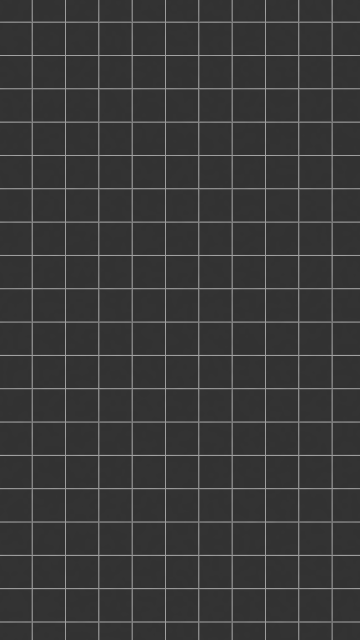
Reproduce this pattern procedurally as a WebGL 1 fragment shader.

```glsl
precision highp float;
// Thin pale grid of square cells on a charcoal ground.
// Each line is a box-filtered stripe of a repeated distance; faint value
// noise mottles the ground and slightly varies the brightness of the lines.

uniform vec2 u_resolution;

// Lengths are in canvas widths.
#define PITCH 0.09257
#define FIRST_LINE vec2(0.0894, 0.0500)
#define LINE_WIDTH 0.00231
#define FILTER_PIXELS 1.1
#define GROUND_COLOR vec3(0.198)
#define LINE_COLOR vec3(0.75)
#define MOTTLE_SCALE 70.0
#define MOTTLE_AMOUNT 0.007
#define LINE_WEAR 0.08

float hash(vec2 p) {
    vec3 q = fract(vec3(p.xyx) * 0.1031);
    q += dot(q, q.yzx + 33.33);
    return fract((q.x + q.y) * q.z);
}

float valueNoise(vec2 p) {
    vec2 cell = floor(p);
    vec2 t = fract(p);
    t = t * t * (3.0 - 2.0 * t);
    float low = mix(hash(cell), hash(cell + vec2(1.0, 0.0)), t.x);
    float high = mix(hash(cell + vec2(0.0, 1.0)), hash(cell + vec2(1.0)), t.x);
    return mix(low, high, t.y);
}

// Share of the filter footprint covered by the nearest line on each axis.
vec2 lineCoverage(vec2 p, float footprint) {
    vec2 offset = fract((p - FIRST_LINE) / PITCH + 0.5) - 0.5;
    vec2 dist = abs(offset) * PITCH;
    vec2 overlap = 0.5 * (LINE_WIDTH + footprint) - dist;
    return clamp(overlap, 0.0, min(LINE_WIDTH, footprint)) / footprint;
}

void main() {
    vec2 p = gl_FragCoord.xy / u_resolution.x;

    // Ground with soft mottling
    float mottle = valueNoise(p * MOTTLE_SCALE) - 0.5;
    vec3 color = GROUND_COLOR + MOTTLE_AMOUNT * mottle;

    // Grid with slight wear along the lines
    vec2 coverage = lineCoverage(p, FILTER_PIXELS / u_resolution.x);
    float grid = max(coverage.x, coverage.y);
    float wear = 1.0 + LINE_WEAR * (valueNoise(p * 40.0 + 17.0) - 0.5);
    color = mix(color, LINE_COLOR * wear, grid);

    gl_FragColor = vec4(color, 1.0);
}
```
